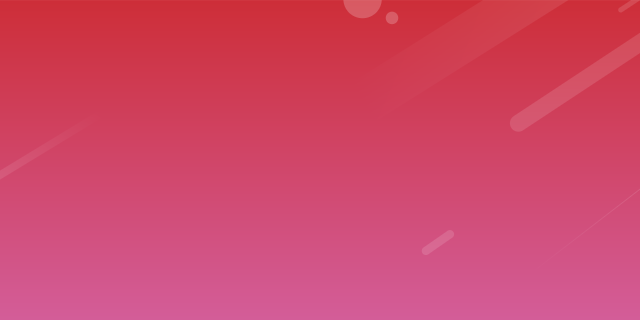
Give the GLSL for this background, as a WebGL 1 fragment shader.

```glsl
precision highp float;

uniform vec2 u_resolution;

const vec3 TOP_RED = vec3(0.805, 0.18, 0.22);
const vec3 BOTTOM_PINK = vec3(0.828, 0.365, 0.598);
const vec3 HIGHLIGHT = vec3(1.0);

// Antialiased coverage of a signed distance
float coverage(float dist, float pixel) {
  return clamp(0.5 - dist / pixel, 0.0, 1.0);
}

float disc(vec2 p, vec2 center, float radius, float pixel) {
  return coverage(length(p - center) - radius, pixel);
}

// Position along a segment: 0 at start, 1 at end
float along(vec2 p, vec2 start, vec2 end) {
  vec2 axis = end - start;
  return clamp(dot(p - start, axis) / dot(axis, axis), 0.0, 1.0);
}

// Round-ended bar
float capsule(vec2 p, vec2 start, vec2 end, float radius, float pixel) {
  vec2 nearest = mix(start, end, along(p, start, end));
  return coverage(length(p - nearest) - radius, pixel);
}

// Bar that fades in from start to end
float fadingBar(vec2 p, vec2 start, vec2 end, float radius, float pixel) {
  return capsule(p, start, end, radius, pixel) * along(p, start, end);
}

vec3 lighten(vec3 color, float mask, float strength) {
  return mix(color, HIGHLIGHT, mask * strength);
}

void main() {
  // Canvas height is one unit, width is two
  vec2 p = gl_FragCoord.xy / u_resolution * vec2(2.0, 1.0);
  float pixel = 1.0 / u_resolution.y;

  // Vertical gradient
  vec3 color = mix(BOTTOM_PINK, TOP_RED, p.y);

  // Broad beam and left streak
  float beam = fadingBar(p, vec2(1.138, 0.682), vec2(1.802, 1.1), 0.071, pixel);
  float streak = fadingBar(p, vec2(0.313, 0.643), vec2(-0.1, 0.392), 0.012, pixel);
  color = lighten(color, beam, 0.105);
  color = lighten(color, streak, 0.13);

  // Solid rounded bars
  float longBar = capsule(p, vec2(1.62, 0.615), vec2(2.1, 0.932), 0.0265, pixel);
  float cornerBar = capsule(p, vec2(1.94, 0.969), vec2(2.04, 1.035), 0.008, pixel);
  float shortBar = capsule(p, vec2(1.331, 0.216), vec2(1.406, 0.268), 0.013, pixel);
  color = lighten(color, longBar, 0.125);
  color = lighten(color, cornerBar, 0.13);
  color = lighten(color, shortBar, 0.13);

  // Hairline at lower right
  float hairline = fadingBar(p, vec2(1.659, 0.146), vec2(2.1, 0.486), 0.0013, pixel);
  color = lighten(color, hairline, 0.16);

  // Discs at the top
  color = lighten(color, disc(p, vec2(1.133, 1.003), 0.06, pixel), 0.21);
  color = lighten(color, disc(p, vec2(1.225, 0.944), 0.0195, pixel), 0.21);

  // Faint top rim
  color = lighten(color, coverage(0.9985 - p.y, pixel), 0.07);

  gl_FragColor = vec4(color, 1.0);
}
```
